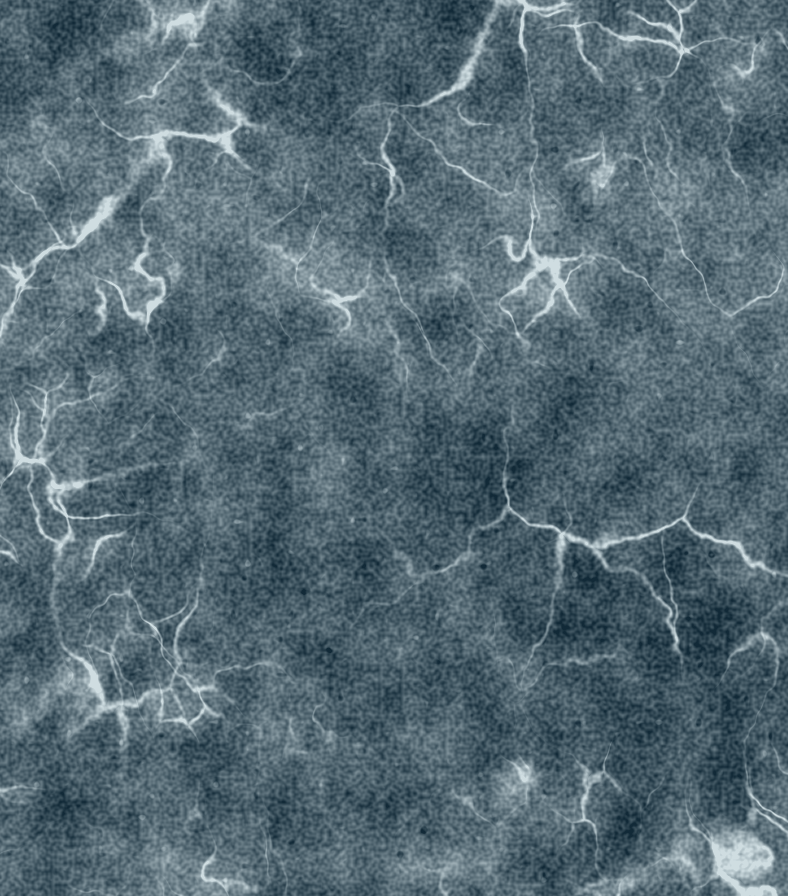
This texture is drawn by a WebGL 1 fragment shader. Its source:

```glsl
precision highp float;
// Weathered blue-grey marble: mottled stone, crinkled pale veins and soft diagonal streaks.

uniform vec2 u_resolution;

vec2 hash2(vec2 p) {
  vec3 q = fract(p.xyx * vec3(0.1031, 0.1030, 0.0973));
  q += dot(q, q.yzx + 33.33);
  return fract((q.xx + q.yz) * q.zy);
}

float corner(vec2 cell, vec2 offset) {
  float angle = 6.2832 * hash2(cell).x;
  return dot(vec2(cos(angle), sin(angle)), offset);
}

// Gradient noise, roughly -0.7 to 0.7
float noise(vec2 p) {
  vec2 i = floor(p), f = p - i;
  vec2 s = f * f * f * (f * (f * 6.0 - 15.0) + 10.0);
  vec2 e = vec2(1.0, 0.0);
  return mix(mix(corner(i, f), corner(i + e, f - e), s.x),
             mix(corner(i + e.yx, f - e.yx), corner(i + 1.0, f - 1.0), s.x), s.y);
}

float fbm(vec2 p) {
  float sum = 0.0, amp = 1.0;
  for (int k = 0; k < 5; k++) {
    sum += amp * noise(p);
    p = mat2(1.6, 1.2, -1.2, 1.6) * p + 17.3;
    amp *= 0.5;
  }
  return sum;
}

// Approximate distance to the nearest border between scattered cells
float crackle(vec2 p) {
  vec2 i = floor(p);
  float near = 8.0, next = 8.0;
  for (int y = -1; y <= 1; y++) {
    for (int x = -1; x <= 1; x++) {
      vec2 cell = i + vec2(float(x), float(y));
      float d = length(cell + hash2(cell + 41.0) - p);
      next = min(next, max(near, d));
      near = min(near, d);
    }
  }
  return 0.5 * (next - near);
}

// Bright core with a faint halo; weak veins are also thinner
float vein(float dist, float width, float strength) {
  float core = 1.0 - smoothstep(0.0, width * (0.5 + strength) + 1.0 / u_resolution.y, dist);
  return strength * (0.75 * core + 0.22 * exp(-dist / (width * 3.5)));
}

void main() {
  vec2 p = gl_FragCoord.xy / u_resolution.y;

  // Crinkled coordinates for the veins
  vec2 warp = vec2(fbm(p * 5.0 + 3.1), fbm(p * 5.0 + 71.7));
  vec2 q = p + 0.065 * warp;

  // Where veins gather; the right of centre stays calm
  float calm = 1.0 - smoothstep(0.08, 0.3, length((p - vec2(0.6, 0.56)) * vec2(1.0, 1.2)));
  float gather = fbm(p * 3.2 + 9.4) - 0.22 * calm + 0.1 * smoothstep(0.3, 0.0, p.y);
  float cluster = smoothstep(-0.05, 0.4, gather);
  float breaks = smoothstep(-0.3, 0.35, noise(p * 11.0 + 5.0));

  // Mottled stone with fine grain
  float tone = 0.215 + 0.26 * fbm(p * 2.3 + 30.0) + 0.27 * fbm(p * 15.0 + 12.0);
  tone += 0.12 * noise(p * vec2(24.0, 5.0)) - 0.06 * calm;
  tone += 0.36 * noise(p * 205.0) + 0.2 * noise(p * 93.0 + 8.0);
  tone -= 0.25 * smoothstep(0.4, 0.6, noise(p * 75.0 + 50.0));
  tone += 0.3 * smoothstep(0.42, 0.62, noise(p * 85.0 + 90.0));

  // Cloudy bloom inside the clusters
  tone += cluster * (0.09 + 0.3 * max(fbm(p * 19.0 + 60.0), 0.0));

  // Soft streaks climbing to the right
  vec2 along = vec2(0.64, 0.77);
  vec2 r = p + 0.025 * warp.yx;
  vec2 s = vec2(dot(r, along), dot(r, vec2(-along.y, along.x)));
  float ridge = abs(noise(s * vec2(1.6, 5.5) + 14.0)) / 5.5;
  float streakMask = smoothstep(0.0, 0.4, noise(s * vec2(3.5, 5.0) + 27.0));
  float streak = exp(-ridge / 0.011) * (0.65 + fbm(p * 26.0));
  tone += 0.5 * streakMask * max(streak, 0.0);

  // Long branching veins, wandering loops and a fine tangled mesh
  float branchMask = smoothstep(-0.12, 0.32, noise(p * 4.2 + 44.0) - 0.08 * calm);
  float branches = vein(crackle(q * vec2(5.0, 4.2) + 6.0) / 4.6, 0.0027,
                        branchMask * (0.35 + 0.65 * breaks));
  float loopMask = smoothstep(-0.1, 0.35, noise(p * 5.0 + 81.0) + 0.3 * gather);
  float loops = vein(abs(noise(q * vec2(9.5, 7.5) + 22.0)) / 9.0, 0.0023,
                     loopMask * (0.4 + 0.6 * breaks));
  vec2 tangle = q + 0.012 * vec2(noise(p * 32.0), noise(p * 32.0 + 19.0));
  float mesh = vein(crackle(tangle * vec2(15.0, 10.5)) / 12.5, 0.0024, cluster * breaks);
  tone += branches + 0.85 * loops + 0.9 * mesh;

  // Slate to pale vein, with softly limited extremes
  tone = clamp(tone, -0.14, 1.12);
  gl_FragColor = vec4(mix(vec3(0.15, 0.24, 0.29), vec3(0.74, 0.80, 0.82), tone), 1.0);
}
```
